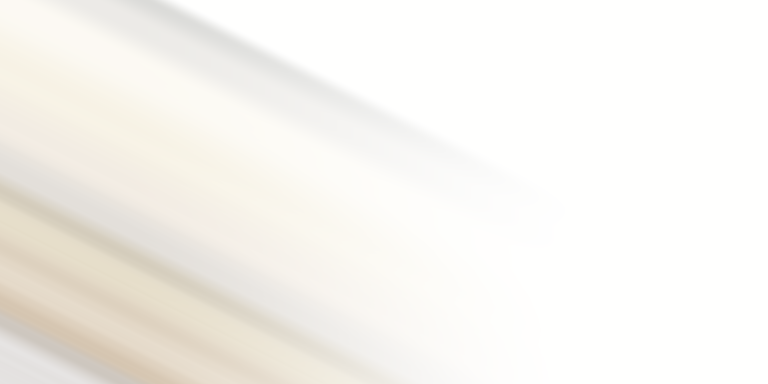
A WebGL 2 fragment shader for this background:

```glsl
#version 300 es
precision highp float;
// Soft diagonal streaks of cream, beige and grey that fade to white on the right.

uniform vec2 u_resolution;
out vec4 outColor;

// Layout, in canvas heights
const float SLOPE = 0.5;            // fall of the streaks per unit of width
const float FADE_START = 0.28;
const float FADE_END = 1.56;
const float STREAK_STRENGTH = 0.028;

// Palette, from the upper edge to the lower left corner
const vec3 WHITE = vec3(1.0, 1.0, 0.998);
const vec3 EDGE_GREY = vec3(0.855, 0.855, 0.845);
const vec3 PALE_GREY = vec3(0.925, 0.918, 0.905);
const vec3 IVORY = vec3(0.988, 0.978, 0.952);
const vec3 CREAM = vec3(0.970, 0.952, 0.902);
const vec3 BLUSH = vec3(0.950, 0.925, 0.890);
const vec3 WARM_GREY = vec3(0.890, 0.875, 0.855);
const vec3 OLIVE = vec3(0.835, 0.805, 0.740);
const vec3 STRAW = vec3(0.905, 0.873, 0.795);
const vec3 BEIGE = vec3(0.870, 0.822, 0.750);
const vec3 SAND = vec3(0.900, 0.858, 0.795);
const vec3 TAN = vec3(0.842, 0.780, 0.700);
const vec3 STONE = vec3(0.810, 0.785, 0.755);
const vec3 LILAC_GREY = vec3(0.895, 0.885, 0.880);

float hash(float n) {
    return fract(sin(n * 127.1) * 43758.55);
}

float noise(float x) {
    float cell = floor(x);
    float t = fract(x);
    return mix(hash(cell), hash(cell + 1.0), t * t * (3.0 - 2.0 * t));
}

// Blends the next band in between two positions across the streaks
vec3 band(vec3 base, vec3 next, float from, float to, float s) {
    return mix(base, next, smoothstep(from, to, s));
}

vec3 bandColor(float s) {
    vec3 c = band(WHITE, EDGE_GREY, -0.235, -0.190, s);
    c = band(c, PALE_GREY, -0.190, -0.125, s);
    c = band(c, IVORY, -0.100, -0.020, s);
    c = band(c, CREAM, 0.020, 0.150, s);
    c = band(c, BLUSH, 0.190, 0.320, s);
    c = band(c, WARM_GREY, 0.330, 0.420, s);
    c = band(c, OLIVE, 0.440, 0.495, s);
    c = band(c, STRAW, 0.495, 0.555, s);
    c = band(c, BEIGE, 0.570, 0.640, s);
    c = band(c, SAND, 0.640, 0.705, s);
    c = band(c, TAN, 0.710, 0.780, s);
    c = band(c, STONE, 0.790, 0.832, s);
    return band(c, LILAC_GREY, 0.835, 0.890, s);
}

// Fine parallel lines, centred on zero
float streaks(float s) {
    float lines = 0.5 * noise(s * 38.0) + 0.3 * noise(s * 85.0 + 17.0)
                + 0.2 * noise(s * 170.0 + 51.0);
    return lines - 0.5;
}

void main() {
    vec2 p = gl_FragCoord.xy / u_resolution.y;
    float s = 1.0 - p.y - SLOPE * p.x;

    // Bands with streaks that grow stronger toward the lower left
    vec3 color = bandColor(s);
    float streakAmount = STREAK_STRENGTH * smoothstep(-0.10, 0.60, s);
    color += streakAmount * streaks(s) * vec3(1.0, 1.1, 1.25);

    // Fade along the width
    float fade = smoothstep(FADE_START, FADE_END, p.x);
    outColor = vec4(clamp(mix(color, WHITE, fade), 0.0, 1.0), 1.0);
}
```
